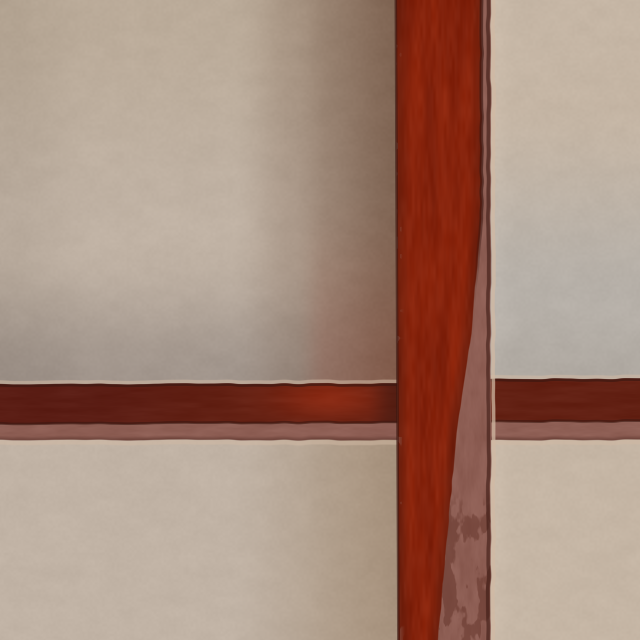
Write a three.js fragment shader that draws this texture.

```glsl
// Red timber post crossing a rail in front of pale plaster panels.
// Layers run back to front: shaded walls, rail, bevelled post side, post face;
// value noise adds plaster mottling, wood grain and worn paint.
#define PLASTER vec3(0.755, 0.700, 0.645)
#define SHADE vec3(0.450, 0.335, 0.265)
#define POST_RED vec3(0.520, 0.135, 0.045)
#define RAIL_RED vec3(0.355, 0.115, 0.080)
#define MAUVE vec3(0.555, 0.370, 0.330)
#define DARK vec3(0.225, 0.090, 0.065)
#define CREAM vec3(0.820, 0.725, 0.640)
#define SOFT 0.0013
#define GRAIN 0.035

varying vec2 vUv;

float hash(vec2 p) {
  vec3 q = fract(vec3(p.xyx) * 0.1031);
  q += dot(q, q.yzx + 33.33);
  return fract((q.x + q.y) * q.z);
}

float noise(vec2 p) {
  vec2 i = floor(p), f = fract(p);
  f = f * f * (3.0 - 2.0 * f);
  return mix(mix(hash(i), hash(i + vec2(1, 0)), f.x),
             mix(hash(i + vec2(0, 1)), hash(i + vec2(1, 1)), f.x), f.y);
}

float fbm(vec2 p) {
  float sum = 0.0, amp = 0.5;
  for (int i = 0; i < 4; i++) {
    sum += amp * noise(p);
    p = p * 2.03 + 7.1;
    amp *= 0.5;
  }
  return sum;
}

float above(float edge, float v) { return smoothstep(edge - SOFT, edge + SOFT, v); }
float band(float a, float b, float v) { return above(a, v) * (1.0 - above(b, v)); }
float line(float at, float width, float v) { return 1.0 - smoothstep(width * 0.4, width, abs(v - at)); }

// Right edge of the post face: straight above, tapering below.
float taper(float y) {
  float x = mix(0.684, 0.7135, smoothstep(-0.35, 0.323, y) * 2.0 - 1.0);
  x = mix(0.684, 0.7135, clamp(y / 0.323, 0.0, 1.0));
  x = mix(x, 0.736, clamp((y - 0.323) / 0.156, 0.0, 1.0));
  return mix(x, 0.7525, clamp((y - 0.479) / 0.18, 0.0, 1.0));
}

vec3 wall(vec2 p) {
  vec3 c = PLASTER;
  float upper = above(0.36, p.y);
  if (p.x < 0.69) {
    // Cast shade deepens toward the post in two soft steps.
    float shade = 0.30 * smoothstep(0.36, 0.47, p.x) + 0.20 * smoothstep(0.455, 0.515, p.x)
                + 0.40 * smoothstep(0.48, 0.63, p.x);
    float low = smoothstep(0.72, 0.40, p.y);
    c = mix(c, vec3(0.72, 0.655, 0.575), 0.6 * upper * smoothstep(0.6, 1.0, p.y));
    c = mix(c, vec3(0.59, 0.545, 0.515), 0.75 * upper * smoothstep(0.62, 0.40, p.y));
    c = mix(c, SHADE, shade * mix(0.42, 0.92, upper));
    c += vec3(0.025, -0.022, -0.022) * upper * low * smoothstep(0.46, 0.51, p.x);
    c -= 0.035 * upper * smoothstep(0.16, 0.0, p.x);
    c += vec3(0.012, 0.008, -0.012) * (1.0 - upper) * smoothstep(0.35, 0.6, p.x);
  } else {
    float cool = smoothstep(0.85, 0.53, p.y) * upper;
    c = mix(c + vec3(0.018, 0.012, 0.0), vec3(0.715, 0.690, 0.660), cool);
    c -= 0.03 * upper * smoothstep(0.52, 0.41, p.y);
    c += 0.02 * (1.0 - smoothstep(0.77, 0.81, p.x));
  }
  return c + (fbm(p * vec2(34.0, 48.0)) - 0.47) * 0.03 + (noise(p * 260.0) - 0.5) * 0.012;
}

vec3 rail(vec3 c, vec2 p) {
  float right = step(0.69, p.x);
  float wobble = (noise(vec2(p.x * 45.0, 3.0)) - 0.5) * 0.002;
  float top = mix(0.3995 + 0.002 * p.x, 0.4080, right) + wobble;
  float mid = mix(0.3370 + 0.004 * p.x, 0.3410, right) + wobble;
  float base = 0.3125 + wobble;
  c = mix(c, CREAM, 0.55 * line(top + 0.003, 0.004, p.y));
  c = mix(c, CREAM, 0.50 * line(base - 0.004, 0.005, p.y));
  vec3 wood = RAIL_RED + (fbm(p * vec2(18.0, 120.0)) - 0.47) * GRAIN * 1.6;
  vec2 glow = (p - vec2(0.515, 0.378)) / vec2(0.085, 0.034);
  wood += vec3(0.15, 0.035, 0.0) * exp(-dot(glow, glow));
  wood += vec3(0.03, 0.012, -0.005) * smoothstep(0.1, 0.4, p.x);
  wood = mix(wood, DARK, 0.45 * smoothstep(0.57, 0.62, p.x) * (1.0 - right));
  vec3 ledge = MAUVE + (fbm(p * vec2(30.0, 140.0)) - 0.47) * 0.07;
  ledge = mix(ledge, DARK, 0.35 * smoothstep(base + 0.008, base, p.y));
  c = mix(c, ledge, band(base, mid, p.y));
  c = mix(c, wood, band(mid, top, p.y));
  c = mix(c, DARK, 0.65 * line(top - 0.002, 0.003, p.y));
  return mix(c, DARK, 0.6 * line(mid + 0.001, 0.003, p.y));
}

vec3 post(vec3 c, vec2 p) {
  float left = mix(0.6225, 0.6185, p.y);
  float edge = taper(p.y) + (noise(vec2(p.y * 60.0, 9.0)) - 0.5) * 0.0015;
  float outer = 0.767 + (noise(vec2(p.y * 50.0, 5.0)) - 0.5) * 0.002;
  // Bevelled side, worn toward the foot.
  vec3 side = MAUVE + (fbm(p * vec2(90.0, 28.0)) - 0.47) * 0.09;
  float worn = smoothstep(0.48, 0.56, fbm(p * vec2(50.0, 22.0))) * smoothstep(0.25, 0.18, p.y);
  side = mix(side, vec3(0.42, 0.235, 0.195), 0.65 * worn);
  c = mix(c, side, band(left, outer, p.x));
  c = mix(c, DARK, 0.60 * line(outer - 0.004, 0.004, p.x));
  c = mix(c, CREAM, 0.75 * line(outer + 0.004, 0.004, p.x));
  // Painted front face with vertical grain and pale chips.
  vec3 face = POST_RED + (fbm(p * vec2(55.0, 7.0)) - 0.47) * vec3(0.16, 0.07, 0.03);
  face += (noise(p * vec2(240.0, 40.0)) - 0.5) * GRAIN;
  face = mix(face, DARK, 0.30 * smoothstep(0.025, 0.0, p.x - left));
  face = mix(face, DARK, 0.28 * smoothstep(0.022, 0.0, edge - p.x));
  face = mix(face, MAUVE, 0.5 * smoothstep(0.83, 0.9, noise(p * vec2(150.0, 70.0))) * smoothstep(0.012, 0.0, p.x - left));
  c = mix(c, face, band(left, edge, p.x));
  c = mix(c, DARK, 0.6 * line(left, 0.003, p.x));
  return mix(c, DARK, 0.65 * smoothstep(0.5, 0.7, p.y) * line(edge, 0.004, p.x));
}

void main() {
  gl_FragColor = vec4(post(rail(wall(vUv), vUv), vUv), 1.0);
}
```
